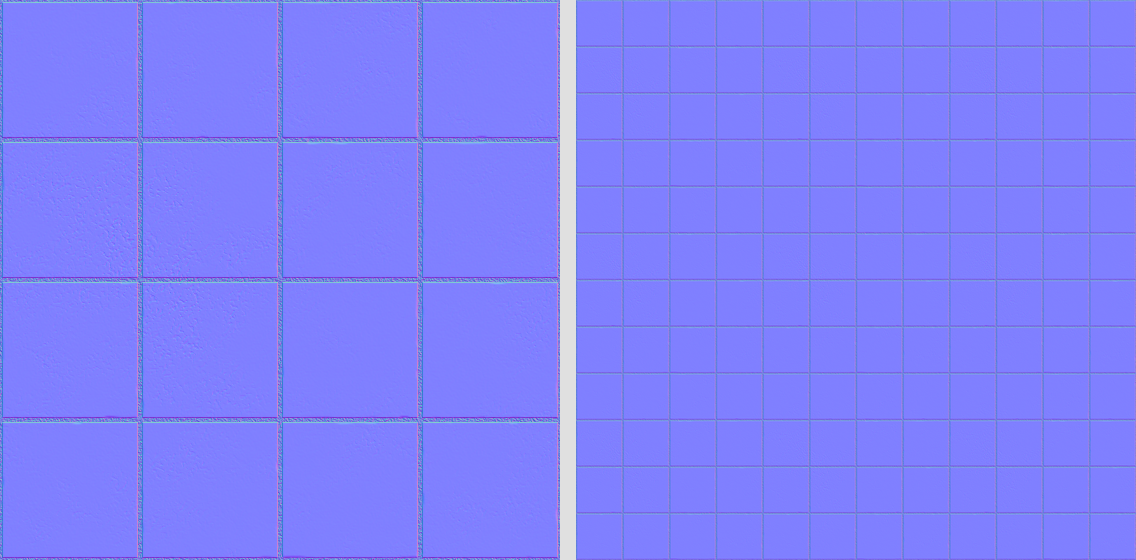
Left: one tile. Right: repeated 3 by 3.
This texture map is drawn by a three.js fragment shader. Its source:

```glsl
// Tangent-space normal map of a four by four grid of square tiles with grainy joints.
// A wrapping height field (bevels, chipped rims, pits, joint grit) is differentiated
// by central differences, and the resulting normal is encoded as a colour.
varying vec2 vUv;

const float TILES = 4.0;
const float JOINT_INNER = 0.0034;  // half width of the joint floor
const float JOINT_OUTER = 0.0053;  // half width including the bevel
const float BEVEL_DEPTH = 0.0015;
const float SAMPLE_STEP = 0.00085;
const vec2 JOINT_SLANT = vec2(-0.13, 0.02);
const float JOINT_SHORTENING = 0.78;  // rough grit averages to a shorter normal
const mat2 TURN = mat2(2.0, 1.0, -1.0, 2.0);  // whole numbers keep the wrap

float hash(vec2 p) {
  vec3 q = fract(vec3(p.xyx) * vec3(0.1031, 0.1030, 0.0973));
  q += dot(q, q.yzx + 33.33);
  return fract((q.x + q.y) * q.z);
}

// Value noise that wraps after "period" cells across the canvas.
float noise(vec2 uv, float period, float seed) {
  vec2 p = uv * period;
  vec2 i = floor(p);
  vec2 f = p - i;
  f = f * f * (3.0 - 2.0 * f);
  vec2 a = mod(i, period) + seed;
  vec2 b = mod(i + 1.0, period) + seed;
  return mix(mix(hash(a), hash(vec2(b.x, a.y)), f.x),
             mix(hash(vec2(a.x, b.y)), hash(b), f.x), f.y);
}

// Two turned layers hide the lattice of the noise.
float speckle(vec2 uv, float period, float seed) {
  return 0.5 * (noise(uv, period, seed) + noise(TURN * uv, floor(period * 0.45), seed + 9.0));
}

float tileSeed(vec2 uv) {
  return floor(hash(mod(floor(uv * TILES), TILES) + 7.0) * 90.0);
}

// Distance to the nearest joint line, in canvas units.
float jointDistance(vec2 uv) {
  vec2 d = abs(fract(uv * TILES + 0.5) - 0.5) / TILES;
  return min(d.x, d.y);
}

// Worn patches, denser towards the left of the middle rows.
float wear(vec2 uv) {
  vec2 wave = 0.5 + 0.5 * cos(6.2831853 * (uv - vec2(0.24, 0.54)));
  float focus = wave.x * wave.x * wave.y * wave.y;
  float cloud = 0.5 * speckle(uv, 9.0, 11.0) + 0.5 * speckle(uv, 24.0, 23.0);
  return smoothstep(0.34, 0.82, cloud + 0.16 * focus) * (0.5 + 0.5 * focus);
}

// Bevelled tile with a wavering rim and a few soft chips.
float tileProfile(vec2 uv, float d) {
  float seed = tileSeed(uv);
  float waver = noise(uv, 64.0, seed) - 0.5;
  float chip = smoothstep(0.68, 0.98, noise(uv, 36.0, seed + 5.0));
  float rim = d - 0.0003 * waver - 0.0008 * chip;
  float bevel = smoothstep(JOINT_INNER, JOINT_OUTER, rim);
  float shoulder = smoothstep(JOINT_OUTER - 0.001, JOINT_OUTER + 0.003, rim);
  return BEVEL_DEPTH * bevel + 0.0001 * shoulder - 0.0004 * chip * (1.0 - shoulder);
}

float surfaceGrain(vec2 uv, float worn) {
  float fine = speckle(uv, 320.0, 41.0);
  float pits = smoothstep(0.52, 0.85, speckle(uv, 270.0, 53.0));
  float swell = speckle(uv, 64.0, 67.0);
  return 0.00008 * fine + 0.00008 * swell + worn * (0.00018 * fine - 0.00045 * pits);
}

float jointGrit(vec2 uv) {
  return 0.0024 * (speckle(uv, 420.0, 71.0) - 0.5);
}

float height(vec2 uv, float worn) {
  float d = jointDistance(uv);
  float onTile = smoothstep(JOINT_INNER - 0.0004, JOINT_OUTER - 0.0008, d);
  return tileProfile(uv, d) + mix(jointGrit(uv), surfaceGrain(uv, worn), onTile);
}

vec2 slope(vec2 uv, float worn) {
  vec2 e = vec2(SAMPLE_STEP, 0.0);
  return vec2(height(uv + e.xy, worn) - height(uv - e.xy, worn),
              height(uv + e.yx, worn) - height(uv - e.yx, worn)) / (2.0 * SAMPLE_STEP);
}

void main() {
  float d = jointDistance(vUv);
  float inJoint = 1.0 - smoothstep(JOINT_INNER - 0.001, JOINT_INNER + 0.001, d);
  float rough = 1.0 - smoothstep(JOINT_INNER, JOINT_OUTER + 0.0006, d);
  vec2 tilt = -slope(vUv, wear(vUv)) + JOINT_SLANT * inJoint;
  vec3 normal = normalize(vec3(tilt, 1.0)) * mix(1.0, JOINT_SHORTENING, rough);
  gl_FragColor = vec4(normal * 0.5 + 0.5, 1.0);
}
```
